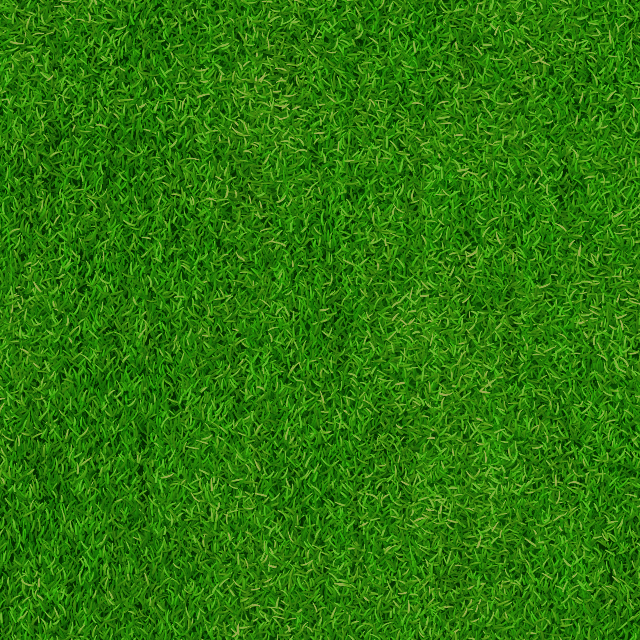
A three.js fragment shader for this texture:

```glsl
varying vec2 vUv;

const int LAYERS = 10;
const float CELLS = 78.0;
const float EDGE = 0.0008;

const vec3 SOIL = vec3(0.02, 0.16, 0.00);
const vec3 SHADE = vec3(0.05, 0.29, 0.01);
const vec3 DEEP = vec3(0.12, 0.42, 0.03);
const vec3 LEAF = vec3(0.20, 0.53, 0.04);
const vec3 BRIGHT = vec3(0.30, 0.66, 0.08);
const vec3 STRAW = vec3(0.48, 0.70, 0.24);
const vec3 COOL_TINT = vec3(0.62, 1.06, 0.45);
const vec3 WARM_TINT = vec3(1.28, 0.97, 1.35);

vec4 hash4(vec2 p) {
  vec4 q = fract(p.xyxy * vec4(0.1031, 0.1030, 0.0973, 0.1099));
  q += dot(q, q.wzxy + 33.33);
  return fract((q.xxyz + q.yzzw) * q.zywx);
}

float gradientDot(vec2 cell, vec2 offset) {
  float a = 6.2832 * hash4(cell + 211.0).x;
  return dot(vec2(cos(a), sin(a)), offset);
}

float gradientNoise(vec2 p) {
  vec2 i = floor(p);
  vec2 f = fract(p);
  vec2 u = f * f * f * (f * (f * 6.0 - 15.0) + 10.0);
  vec2 e = vec2(1.0, 0.0);
  float low = mix(gradientDot(i, f), gradientDot(i + e.xy, f - e.xy), u.x);
  float high = mix(gradientDot(i + e.yx, f - e.yx), gradientDot(i + e.xx, f - e.xx), u.x);
  return mix(low, high, u.y);
}

// Tone runs from soil in shadow to sunlit straw
vec3 grassColor(float tone, float warmth) {
  vec3 c = mix(SOIL, SHADE, smoothstep(0.04, 0.17, tone));
  c = mix(c, DEEP, smoothstep(0.17, 0.38, tone));
  c = mix(c, LEAF, smoothstep(0.38, 0.62, tone));
  c = mix(c, BRIGHT, smoothstep(0.62, 0.82, tone));
  c = mix(c, STRAW, smoothstep(0.82, 0.96, tone));
  return c * mix(COOL_TINT, WARM_TINT, warmth);
}

// Blade frame: x across the bent midrib, y from -1 at the root to 1 at the tip
vec2 bladeFrame(vec2 p, float angle, float halfLength, float bend) {
  float c = cos(angle);
  float s = sin(angle);
  vec2 q = vec2(c * p.x + s * p.y, c * p.y - s * p.x);
  float along = q.y / halfLength;
  return vec2(q.x - bend * halfLength * (along * along - 0.4), along);
}

float bladeMask(vec2 frame, float halfWidth, float edge) {
  float width = halfWidth * (1.0 - 0.45 * smoothstep(-0.2, 1.0, frame.y));
  float side = smoothstep(-edge, edge, width - abs(frame.x));
  return side * (1.0 - smoothstep(0.82, 1.0, abs(frame.y)));
}

// Lays one layer of blades over the turf; x holds tone, y holds warmth
vec2 addBlades(vec2 turf, vec2 uv, float layer, float depth, float spread) {
  vec2 p = uv * CELLS + hash4(vec2(layer, 7.0)).xy * 9.0;
  vec2 home = floor(p);
  for (int y = -1; y <= 1; y++) {
    for (int x = -1; x <= 1; x++) {
      vec2 cell = home + vec2(float(x), float(y));
      vec4 place = hash4(cell + layer * 37.0 + 5.0);
      vec4 look = hash4(cell + layer * 53.0 + 401.0);
      float present = step(place.w, 0.74);
      float warmth = clamp(look.x * 0.8 + depth * 0.25, 0.0, 1.0);

      float angle = (place.z - 0.5) * 3.1416 * spread * mix(0.4, 1.15, warmth);
      float halfLength = mix(0.0065, 0.0122, look.y);
      float halfWidth = mix(0.0012, 0.0019, look.z);
      vec2 offset = (p - cell - place.xy) / CELLS;
      float bend = (look.w - 0.5) * 0.6;
      vec2 frame = bladeFrame(offset, angle, halfLength, bend);
      vec2 shadowFrame = bladeFrame(offset + vec2(-0.0006, 0.0014), angle, halfLength, bend);

      float shadow = present * bladeMask(shadowFrame, halfWidth * 1.5, EDGE * 2.0);
      float cover = present * bladeMask(frame, halfWidth, EDGE);
      float tone = mix(0.28, 0.78, depth) + (fract(look.w * 7.0 + look.x) - 0.5) * 0.55;
      tone += 0.13 * frame.y - 0.06 * frame.x / halfWidth;
      turf.x *= 1.0 - 0.26 * shadow;
      turf = mix(turf, vec2(tone, warmth), cover);
    }
  }
  return turf;
}

void main() {
  // Broad patches and faint upright mowing streaks
  float patches = gradientNoise(vUv * 3.5 + 2.0) + 0.5 * gradientNoise(vUv * 11.0);
  float streaks = gradientNoise(vUv * vec2(42.0, 5.0) + 31.0);
  float spread = clamp(0.95 + 0.5 * patches + 0.25 * (vUv.x + vUv.y - 1.0), 0.5, 1.35);

  vec2 turf = vec2(0.10, 0.3);
  for (int i = 0; i < LAYERS; i++) {
    float layer = float(i);
    turf = addBlades(turf, vUv, layer, layer / float(LAYERS - 1), spread);
  }

  float tone = turf.x + 0.10 * patches + 0.10 * streaks + 0.05 * (vUv.x - 0.5);
  float warmth = clamp(turf.y + 0.25 * patches - 0.3 * streaks, 0.0, 1.0);
  gl_FragColor = vec4(grassColor(clamp(tone, 0.0, 1.0), warmth), 1.0);
}
```
